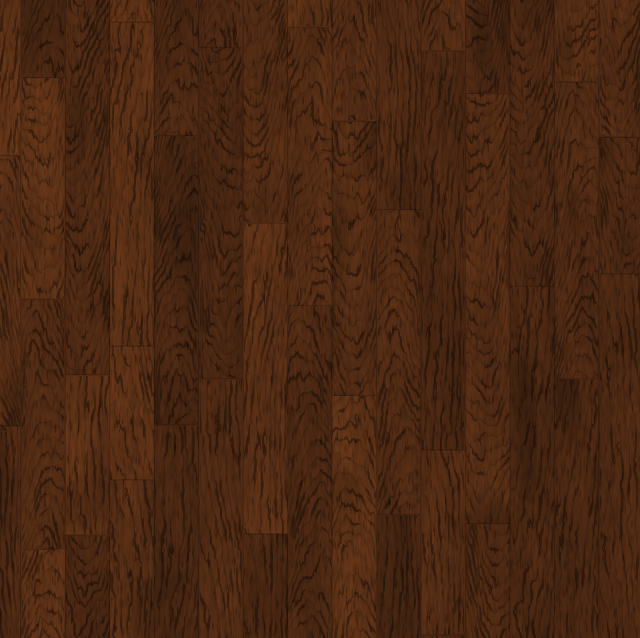
Write a Shadertoy shader that draws this texture.

```glsl
// Dark stained hickory floor: narrow upright planks with fine, arched, broken grain.

const float PLANK_WIDTH  = 0.0697;
const float FIRST_SEAM   = 0.0326;
const float PLANK_LENGTH = 0.46;
const float JOINT_JITTER = 0.65;
const float SEAM_WIDTH   = 0.0004;
const float SEAM_DEPTH   = 0.22;
const float RING_DEPTH   = 0.36;
const float RING_SHADE   = 0.07;
const float THIN_STROKE  = 0.0002;
const float THICK_STROKE = 0.0013;
const float PORE_DEPTH   = 0.30;
const float FIBRE_DEPTH  = 0.24;
const float STAIN_DEPTH  = 0.16;
const vec2  PORE_GRID    = vec2(230.0, 48.0);
const vec3  DARK_STAIN   = vec3(0.274, 0.144, 0.068);
const vec3  LIGHT_STAIN  = vec3(0.408, 0.216, 0.096);

float hash(vec2 p) {
    vec3 q = fract(p.xyx * vec3(0.1031, 0.1030, 0.0973));
    q += dot(q, q.yzx + 33.33);
    return fract((q.x + q.y) * q.z);
}

float valueNoise(vec2 p) {
    vec2 cell = floor(p), f = fract(p);
    f = f * f * (3.0 - 2.0 * f);
    float low  = mix(hash(cell), hash(cell + vec2(1, 0)), f.x);
    float high = mix(hash(cell + vec2(0, 1)), hash(cell + vec2(1, 1)), f.x);
    return mix(low, high, f.y);
}

// Layered sines, each layer bent by the one before.
float sineWarp(vec2 p) {
    float sum = 0.0, amp = 1.0;
    for (int i = 0; i < 3; i++) {
        p += 0.6 * sin(p.yx * 1.3 + float(i) * 1.7);
        sum += amp * sin(p.x) * cos(p.y);
        p = mat2(0.95, 0.31, -0.31, 0.95) * p * 1.8;
        amp *= 0.45;
    }
    return sum;
}

// Stretched cellular noise: short dark dashes along the wood.
float pores(vec2 p) {
    vec2 cell = floor(p);
    float dark = 0.0;
    for (int y = -1; y <= 1; y++)
    for (int x = -1; x <= 1; x++) {
        vec2 c = cell + vec2(x, y);
        vec2 centre = c + vec2(hash(c), hash(c + 71.3));
        float strength = pow(hash(c + 19.7), 3.0);
        dark = max(dark, strength * (1.0 - smoothstep(0.1, 0.5, length(p - centre))));
    }
    return dark;
}

// Growth rings as thin strokes (x) with faint shading on one side (y).
// Arches on some planks, nearly straight lines on others.
vec2 growthRings(vec2 q, float seed, float pixel) {
    float arched = smoothstep(0.2, 0.5, hash(vec2(seed, 3.0)));
    float axis = 0.5 * (hash(vec2(seed, 5.0)) - 0.5) + 0.12 * sin(q.y * 0.7 + seed);
    float side = q.x - axis;
    float climb = hash(vec2(seed, 7.0)) < 0.5 ? -1.0 : 1.0;
    float height = mix(0.5, 2.6, arched) * climb * q.y
                 + mix(2.0, 9.0, arched) * side * side
                 + mix(6.0, 0.0, arched) * side;
    height += mix(0.4, 0.9, arched) * sineWarp(q * vec2(3.4, 1.0) + seed);
    height += 0.45 * valueNoise(q * vec2(13.0, 3.5) + seed);
    height += 0.16 * valueNoise(q * vec2(30.0, 9.0) + seed);

    // Constant stroke width: divide by the slope of the height field.
    float slope = length(vec2(dFdx(height), dFdy(height))) + 0.001;
    float phase = fract(height);
    float gap = abs(phase - 0.5) / slope * pixel;
    float broken = smoothstep(0.3, 0.75, valueNoise(q * vec2(6.0, 2.0) + seed * 1.3));
    float width = mix(THIN_STROKE, THICK_STROKE, broken * broken);
    float stroke = 1.0 - smoothstep(width, width + pixel, gap);
    float crowd = 1.0 / (1.0 + 3.0 * slope * slope);
    float shade = smoothstep(0.0, 0.5, phase) * (1.0 - smoothstep(0.5, 0.62, phase));
    return vec2(stroke * mix(0.25, 1.0, broken), shade) * crowd;
}

void mainImage(out vec4 fragColor, in vec2 fragCoord) {
    vec2 uv = fragCoord / iResolution.y;
    float pixel = 1.0 / iResolution.y;

    // Plank layout: even columns with staggered, jittered end joints.
    float across = (uv.x - FIRST_SEAM) / PLANK_WIDTH;
    float column = floor(across);
    float along = uv.y / PLANK_LENGTH + 9.0 * hash(vec2(column, 41.0));
    float row = floor(along);
    float joint = row + JOINT_JITTER * hash(vec2(column, row));
    float nextJoint = row + 1.0 + JOINT_JITTER * hash(vec2(column, row + 1.0));
    float prevJoint = row - 1.0 + JOINT_JITTER * hash(vec2(column, row - 1.0));
    bool below = along < joint;
    float plankRow = below ? row - 1.0 : row;
    float start = below ? prevJoint : joint;
    float end = below ? joint : nextJoint;
    float seed = 50.0 * hash(vec2(column + 13.0, plankRow + 29.0));
    vec2 local = vec2(across - column - 0.5, uv.y / PLANK_WIDTH);

    // Stain tone of the plank, with slow mottling.
    float tone = pow(hash(vec2(seed, 11.0)), 1.4) * 0.75;
    tone += 0.34 * (valueNoise(local * vec2(2.0, 0.6) + seed) - 0.15);
    vec3 color = mix(DARK_STAIN, LIGHT_STAIN, clamp(tone, 0.0, 1.0));

    // Fibres, rings, pores and smoky patches.
    float fibre = 0.7 * valueNoise(uv * vec2(400.0, 70.0) + seed)
                + 0.3 * valueNoise(uv * vec2(130.0, 10.0) + seed);
    color *= 1.0 + FIBRE_DEPTH * (fibre - 0.5);
    vec2 rings = growthRings(local, seed, pixel);
    color *= (1.0 - RING_DEPTH * rings.x) * (1.0 - RING_SHADE * rings.y);
    color *= 1.0 - PORE_DEPTH * pores(uv * PORE_GRID + seed);
    float smoke = valueNoise(local * vec2(1.4, 0.5) + seed * 2.1);
    color *= 1.0 - STAIN_DEPTH * smoothstep(0.7, 0.97, smoke);

    // Thin, faint gaps between planks.
    float sideGap = (0.5 - abs(local.x)) * PLANK_WIDTH;
    float endGap = min(along - start, end - along) * PLANK_LENGTH;
    float gap = 1.0 - smoothstep(0.0, SEAM_WIDTH + pixel, min(sideGap, endGap));
    color *= 1.0 - SEAM_DEPTH * gap;

    fragColor = vec4(color, 1.0);
}
```
